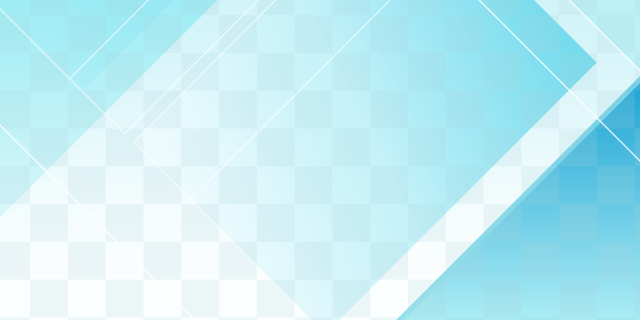
Reproduce this background procedurally as a WebGL 2 fragment shader.

```glsl
#version 300 es
precision highp float;
// Pale cyan geometric background: diagonal panels with soft gradients,
// a translucent checkerboard and thin white 45 degree lines.
// All shapes are half-planes in the diagonal coordinates d = (x + y, x - y).

uniform vec2 u_resolution;
out vec4 fragColor;

// Lengths are in canvas heights, with y measured downward from the top.
const float CELL = 0.1181;
const vec2 CHECK_ORIGIN = vec2(0.094, 0.008);
const vec3 CHECK_TINT = vec3(0.66, 0.82, 0.85);
const float CHECK_ALPHA = 0.18;

const vec3 BASE_TOP = vec3(0.82, 0.955, 0.975);
const vec3 BASE_BOTTOM = vec3(0.985, 0.995, 0.995);
const vec3 PANEL_PALE = vec3(0.94, 0.985, 0.99);
const vec3 PANEL_MID = vec3(0.76, 0.945, 0.975);
const vec3 PANEL_TIP = vec3(0.46, 0.86, 0.93);
const vec3 CORNER_TOP = vec3(0.62, 0.925, 0.96);
const vec3 CORNER_LOW = vec3(0.84, 0.965, 0.98);
const vec3 WEDGE = vec3(0.53, 0.89, 0.94);
const vec3 FAR_CORNER = vec3(0.70, 0.935, 0.965);
const vec3 BLUE_TOP = vec3(0.11, 0.64, 0.83);
const vec3 BLUE_BOTTOM = vec3(0.66, 0.92, 0.955);
const vec3 RIM = vec3(0.55, 0.87, 0.92);

// Positions of the diagonal edges.
const float CORNER_EDGE = 0.680;
const float PANEL_START = 0.862;
const float PANEL_END = 2.060;
const float PANEL_LEFT = -0.028;
const float PANEL_RIGHT = 1.669;
const float RIM_EDGE = 2.238;
const float BLUE_EDGE = 2.260;
const float FAR_EDGE = 1.779;

const float LINE_HALF_WIDTH = 0.0021;

float pixel;

// Antialiased step across a diagonal edge.
float beyond(float coord, float edge) {
  return smoothstep(-pixel, pixel, coord - edge);
}

float between(float coord, float low, float high) {
  return beyond(coord, low) * (1.0 - beyond(coord, high));
}

// Thin line at one diagonal coordinate, limited to a span of the other.
float diagonalLine(float coord, float at, float along, float start, float end) {
  float dist = abs(coord - at) * inversesqrt(2.0);
  float core = 1.0 - smoothstep(LINE_HALF_WIDTH - 0.5 * pixel,
                                LINE_HALF_WIDTH + 0.5 * pixel, dist);
  return core * between(along, start, end);
}

// Blend weight of the darker checker cells, with smooth cell borders.
float checker(vec2 p) {
  vec2 cell = (p - CHECK_ORIGIN) / CELL;
  vec2 wave = abs(mod(cell - 0.5, 2.0) - 1.0) - 0.5;
  vec2 side = clamp(wave * CELL / pixel, -0.5, 0.5) * 2.0;
  return 0.5 + 0.5 * side.x * side.y;
}

vec3 panelColor(vec2 q) {
  float t = q.x - 0.5 * q.y;
  vec3 color = mix(PANEL_PALE, PANEL_MID, smoothstep(0.1, 1.1, t));
  return mix(color, PANEL_TIP, clamp((t - 0.95) / 0.75, 0.0, 1.0));
}

void main() {
  vec2 p = gl_FragCoord.xy / u_resolution.y;
  pixel = 1.0 / u_resolution.y;
  vec2 q = vec2(p.x, 1.0 - p.y);
  vec2 d = vec2(q.x + q.y, q.x - q.y);

  // Base and upper corners
  vec3 color = mix(BASE_TOP, BASE_BOTTOM, smoothstep(-0.1, 0.95, q.y));
  vec3 corner = mix(CORNER_TOP, CORNER_LOW, clamp(q.y / 0.65, 0.0, 1.0));
  float wedge = between(d.x, -1.0, 0.54) * beyond(d.y, PANEL_LEFT);
  corner = mix(corner, WEDGE, 0.3 * wedge * smoothstep(0.0, 0.5, q.x));
  color = mix(color, corner, 1.0 - beyond(d.x, CORNER_EDGE));
  color = mix(color, FAR_CORNER, 0.7 * beyond(d.y, FAR_EDGE));

  // Central arrow panel
  float panel = between(d.x, PANEL_START, PANEL_END)
              * between(d.y, PANEL_LEFT, PANEL_RIGHT);
  color = mix(color, panelColor(q), panel);

  // Deep blue triangle with its lighter rim
  vec3 blue = mix(BLUE_TOP, BLUE_BOTTOM, clamp((q.y - 0.25) / 0.73, 0.0, 1.0));
  color = mix(color, mix(RIM, blue, 0.25), beyond(d.x, RIM_EDGE));
  color = mix(color, blue, beyond(d.x, BLUE_EDGE));

  // Checkerboard
  color = mix(color, CHECK_TINT, CHECK_ALPHA * checker(p));

  // Lines falling to the right, then lines rising to the right
  float bright = diagonalLine(d.y, -0.391, d.x, 0.0, 3.0);
  bright = max(bright, diagonalLine(d.y, 1.497, d.x, 0.0, 3.0));
  bright = max(bright, diagonalLine(d.y, FAR_EDGE, d.x, 0.0, 3.0));
  float faint = diagonalLine(d.y, PANEL_LEFT, d.x, 0.0, 0.807);
  faint = max(faint, diagonalLine(d.y, PANEL_LEFT, d.x, PANEL_START, 3.0));
  faint = max(faint, diagonalLine(d.x, 0.4635, d.y, PANEL_LEFT, 3.0));
  faint = max(faint, diagonalLine(d.x, 0.807, d.y, PANEL_LEFT, 3.0));
  faint = max(faint, diagonalLine(d.x, PANEL_START, d.y, PANEL_LEFT, 3.0));
  faint = max(faint, diagonalLine(d.x, 1.219, d.y, PANEL_LEFT, 3.0));
  color = mix(color, vec3(1.0), max(0.85 * bright, 0.6 * faint));

  fragColor = vec4(color, 1.0);
}
```
